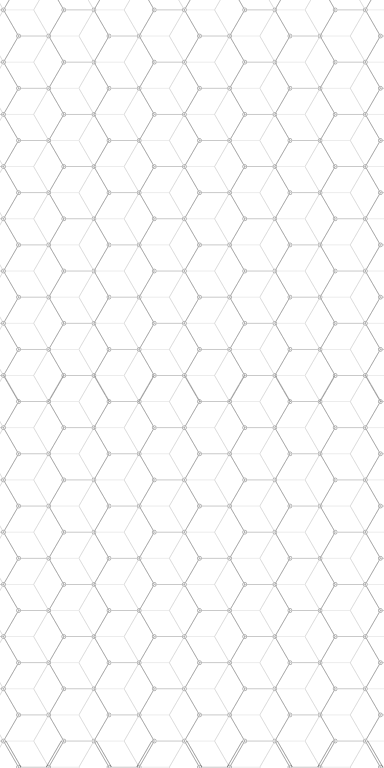
Write a Shadertoy shader that draws this pattern.

```glsl
// Fine grey honeycomb on white: each flat-topped hexagon is split into a cube by
// three pale spokes, and every corner carries a small open ring. Cells come from two
// interleaved mod grids; strokes are distance functions with box-filtered coverage.

// Layout, in canvas widths, measured from the top left
const float SIDE = 0.07852;
const vec2 ANCHOR = vec2(0.0876, 0.1618);

// Strokes, in hexagon sides
const float LINE_WIDTH = 0.025;
const float RING_RADIUS = 0.064;

// Darkness of each stroke
const float SLANT_INK = 0.41;
const float FLAT_INK = 0.28;
const float SPOKE_INK = 0.165;
const float FLAT_SPOKE_INK = 0.10;
const float RING_INK = 0.36;

// Seams: bands of rows where the slanted edges are doubled
const float SEAM_FIRST = 12.0;
const float SEAM_PERIOD = 14.0;
const float SEAM_SHIFT = 0.018;
const float SEAM_INK = 0.22;

const vec3 PAPER = vec3(1.0);
const float APOTHEM = 0.8660254;
const vec2 PERIOD = vec2(3.0, 2.0 * APOTHEM);

// Share of a pixel covered by a line whose centre is dist away
float stroke(float dist, float pixel) {
    float halfWidth = 0.5 * LINE_WIDTH;
    float nearSide = max(dist - 0.5 * pixel, -halfWidth);
    float farSide = min(dist + 0.5 * pixel, halfWidth);
    return clamp((farSide - nearSide) / pixel, 0.0, 1.0);
}

// Distance to the segment from the origin to tip
float spokeDistance(vec2 p, vec2 tip) {
    float along = clamp(dot(p, tip) / dot(tip, tip), 0.0, 1.0);
    return length(p - tip * along);
}

// Offset from the centre of the nearest hexagon
vec2 hexLocal(vec2 p) {
    vec2 a = mod(p + 0.5 * PERIOD, PERIOD) - 0.5 * PERIOD;
    vec2 b = mod(p, PERIOD) - 0.5 * PERIOD;
    return dot(a, a) < dot(b, b) ? a : b;
}

void mainImage(out vec4 fragColor, in vec2 fragCoord) {
    float pixel = 1.0 / (iResolution.x * SIDE);
    vec2 canvas = vec2(fragCoord.x, iResolution.y - fragCoord.y) / iResolution.x;
    vec2 p = (canvas - ANCHOR) / SIDE;
    vec2 h = hexLocal(p);
    vec2 folded = abs(h);

    // Hexagon outline
    float slant = APOTHEM - dot(folded, vec2(APOTHEM, 0.5));
    float flatEdge = APOTHEM - folded.y;
    float ink = SLANT_INK * stroke(slant, pixel);
    ink = max(ink, FLAT_INK * stroke(flatEdge, pixel));

    // Inner cube edges
    float spoke = spokeDistance(vec2(h.x, folded.y), vec2(0.5, APOTHEM));
    float flatSpoke = spokeDistance(h, vec2(-1.0, 0.0));
    ink = max(ink, SPOKE_INK * stroke(spoke, pixel));
    ink = max(ink, FLAT_SPOKE_INK * stroke(flatSpoke, pixel));

    // Corner rings
    float corner = min(length(folded - vec2(1.0, 0.0)),
                       length(folded - vec2(0.5, APOTHEM)));
    ink = max(ink, RING_INK * stroke(abs(corner - RING_RADIUS), pixel));

    // Second strand along the seams, wider and darker at each later seam
    float band = floor(p.y / APOTHEM);
    bool onSeam = band > 0.0 && mod(band - SEAM_FIRST + 0.5, SEAM_PERIOD) < 1.0;
    if (onSeam && h.y > 0.0) {
        float order = floor(band / SEAM_FIRST);
        float shift = SEAM_SHIFT * order * order;
        float strand = SEAM_INK * order * stroke(abs(slant - shift), pixel);
        ink = 1.0 - (1.0 - ink) * (1.0 - strand);
    }

    fragColor = vec4(PAPER * (1.0 - ink), 1.0);
}
```
